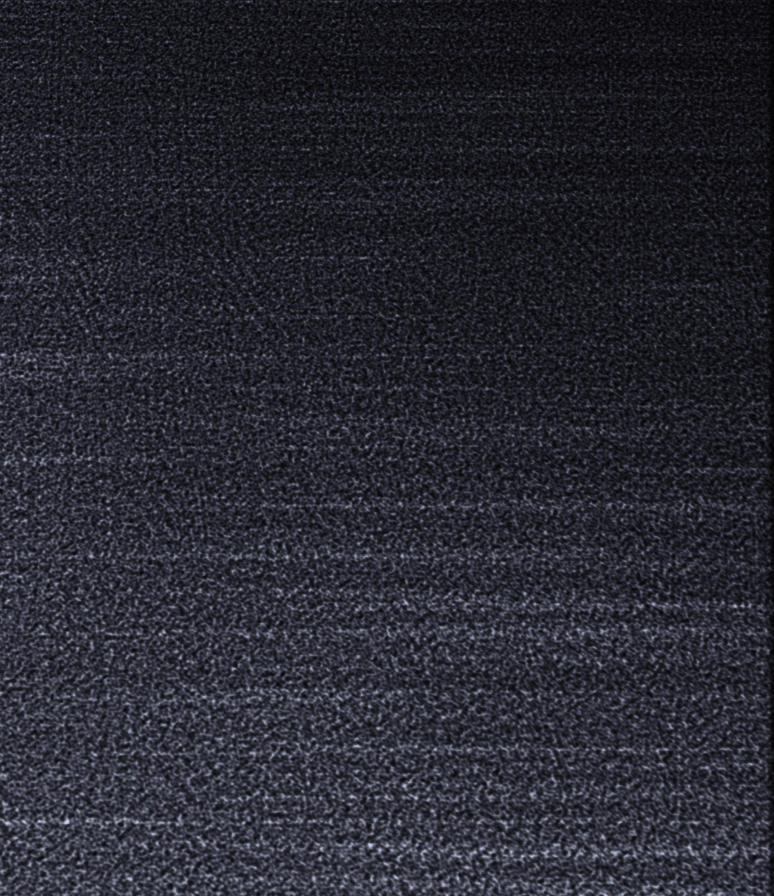
Reproduce this texture procedurally as a WebGL 1 fragment shader.

```glsl
precision highp float;
// Dark blue-black woven carpet with fine grain and pale horizontal streaks, receding into shadow.
uniform vec2 u_resolution;

vec2 gradientAt(vec2 cell) {
  float turn = fract(sin(dot(cell, vec2(127.1, 311.7))) * 43758.547);
  return vec2(cos(turn * 6.2832), sin(turn * 6.2832));
}

// Gradient noise, roughly -0.7 to 0.7
float noise(vec2 p) {
  vec2 cell = floor(p);
  vec2 f = p - cell;
  vec2 w = f * f * f * (f * (f * 6.0 - 15.0) + 10.0);
  float a = dot(gradientAt(cell), f);
  float b = dot(gradientAt(cell + vec2(1.0, 0.0)), f - vec2(1.0, 0.0));
  float c = dot(gradientAt(cell + vec2(0.0, 1.0)), f - vec2(0.0, 1.0));
  float d = dot(gradientAt(cell + vec2(1.0, 1.0)), f - vec2(1.0, 1.0));
  return mix(mix(a, b, w.x), mix(c, d, w.x), w.y);
}

// Tufts leaning up to the left: a coarse layer, a fine layer and scattered dark pits
float tuftGrain(vec2 p) {
  vec2 turned = mat2(0.8, -0.6, 0.6, 0.8) * p;
  float coarse = noise(turned * vec2(125.0, 165.0));
  float fine = noise(vec2(p.x + 0.3 * p.y, p.y) * vec2(215.0, 235.0) + 37.0);
  float pits = smoothstep(0.1, 0.5, noise(turned * vec2(110.0, 150.0) + 71.0));
  return 1.35 * coarse + 1.35 * fine - 0.65 * pits;
}

// Long thin weft threads over broader, fainter bands
float weftStreaks(vec2 p) {
  float wide = smoothstep(0.1, 0.5, noise(vec2(p.x * 1.1, p.y * 62.0) + 11.3));
  float thin = smoothstep(0.1, 0.5, noise(vec2(p.x * 1.6, p.y * 130.0) + 53.6));
  float band = noise(vec2(p.x * 0.8, p.y * 24.0) + 91.4);
  return 0.36 * wide + 0.3 * thin + 0.2 * band;
}

void main() {
  vec2 uv = gl_FragCoord.xy / u_resolution;
  float aspect = u_resolution.x / u_resolution.y;

  // The weave gets finer towards the top
  float nearness = 1.0 - 0.35 * uv.y;
  vec2 carpet = vec2((uv.x - 0.5) * aspect / nearness, -log(nearness) / 0.35);

  // Log brightness: light falls off from the lower left to the upper right
  float light = -1.4 - 0.28 * uv.x - 0.5 * uv.y
              - 0.4 * uv.x * uv.y - 0.4 * uv.y * uv.y;
  light += 0.1 * noise(carpet * vec2(3.0, 5.0) + 7.0);
  float value = exp(light + tuftGrain(carpet) + weftStreaks(carpet));

  // Dark rim on the right and a soft limit on the highlights
  value *= 1.0 - 0.7 * smoothstep(0.99, 0.999, uv.x);
  value = value / (1.0 + 0.4 * value * value);

  vec3 shadowTint = vec3(0.99, 1.0, 1.27);
  vec3 highlightTint = vec3(0.99, 1.02, 1.16);
  vec3 color = value * mix(shadowTint, highlightTint, smoothstep(0.1, 0.45, value));
  gl_FragColor = vec4(color + vec3(0.004, 0.004, 0.006), 1.0);
}
```
